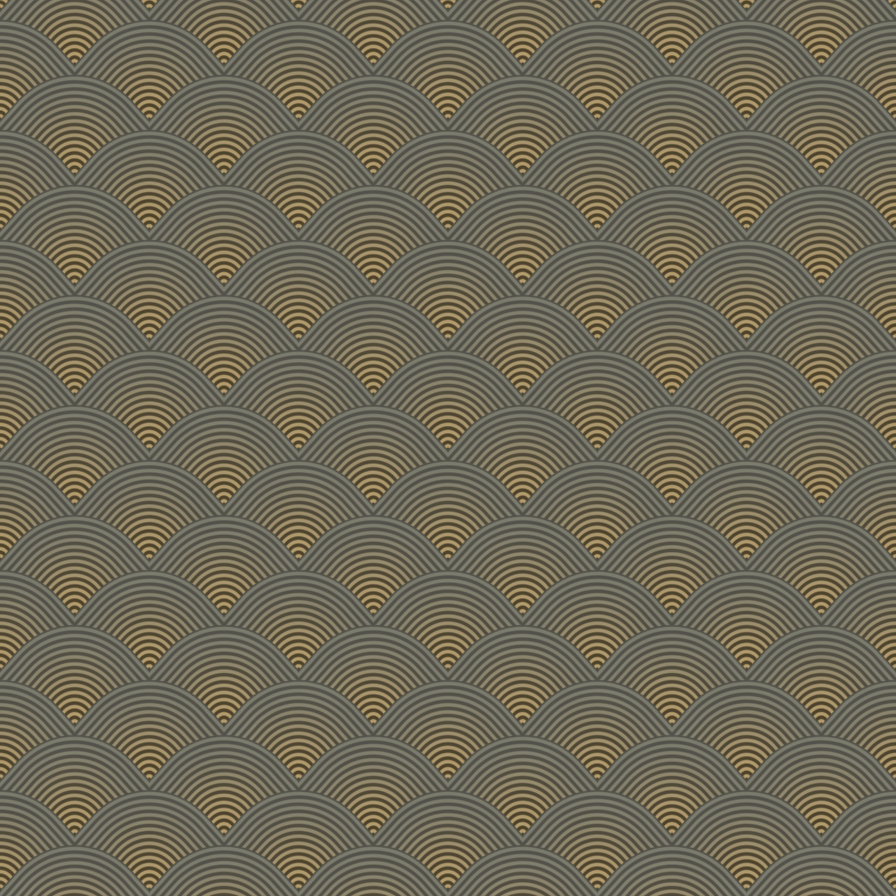
Give the GLSL for this pattern, as a WebGL 1 fragment shader.

```glsl
precision highp float;
// Overlapping fans of nested rings, staggered by half a step per row.
// Each ring is a rounded crown with straight flanks; rows are layered back
// to front, and rings fade from gold at the heart of a fan to slate at its rim.

uniform vec2 u_resolution;

const float TAU = 6.2831853;
const float FANS_ACROSS = 6.0;
const float ROW_STEP = 0.0614;         // height between staggered rows
const vec2  FAN_ANCHOR = vec2(0.5, 0.4985);
const float FAN_RADIUS = 0.111;        // height from fan centre to crown
const float FAN_NARROWING = 1.168;     // horizontal squeeze of the rings
const float FLANK_ANGLE = 0.76;        // where a crown turns into a flank
const float RING_COUNT = 14.0;
const float LINE_SHARE = 0.5;          // bright part of one ring period
const float EDGE_SOFTNESS = 0.0006;
const float TONE_SCALE = 24.0;
const float TONE_AMOUNT = 0.02;

const vec3 HEART_LINE = vec3(0.70, 0.61, 0.43);
const vec3 HEART_GAP  = vec3(0.30, 0.255, 0.16);
const vec3 RIM_LINE   = vec3(0.485, 0.485, 0.43);
const vec3 RIM_GAP    = vec3(0.325, 0.32, 0.29);

// Gradient noise
vec2 gradientAt(vec2 cell) {
  float angle = TAU * fract(sin(dot(cell, vec2(127.1, 311.7))) * 4375.85);
  return vec2(cos(angle), sin(angle));
}

float gradientNoise(vec2 p) {
  vec2 cell = floor(p);
  vec2 f = p - cell;
  vec2 w = f * f * f * (f * (f * 6.0 - 15.0) + 10.0);
  float a = dot(gradientAt(cell), f);
  float b = dot(gradientAt(cell + vec2(1.0, 0.0)), f - vec2(1.0, 0.0));
  float c = dot(gradientAt(cell + vec2(0.0, 1.0)), f - vec2(0.0, 1.0));
  float d = dot(gradientAt(cell + 1.0), f - 1.0);
  return mix(mix(a, b, w.x), mix(c, d, w.x), w.y);
}

// Ring distance to the nearest fan centre in one row
float fanDistance(vec2 p, float row) {
  float columnStep = 1.0 / FANS_ACROSS;
  float x = p.x / columnStep + 0.5 * mod(row, 2.0);
  float dx = abs(fract(x + 0.5) - 0.5) * columnStep;
  vec2 q = vec2(dx * FAN_NARROWING, p.y - row * ROW_STEP);
  vec2 flankNormal = vec2(sin(FLANK_ANGLE), cos(FLANK_ANGLE));
  bool onCrown = q.x * flankNormal.y < q.y * flankNormal.x;
  return onCrown ? length(q) : dot(q, flankNormal);
}

// Ring colour at a given distance from the fan centre
vec3 ringColor(float dist, float pixel) {
  float period = FAN_RADIUS / RING_COUNT;
  float fromLine = abs(fract(dist / period) - 0.5) * period;
  float blur = EDGE_SOFTNESS + 0.5 * pixel;
  float halfLine = 0.5 * LINE_SHARE * period;
  float line = 1.0 - smoothstep(halfLine - blur, halfLine + blur, fromLine);
  float rim = smoothstep(0.08, 0.98, dist / FAN_RADIUS);
  return mix(mix(HEART_GAP, RIM_GAP, rim), mix(HEART_LINE, RIM_LINE, rim), line);
}

void main() {
  float scale = min(u_resolution.x, u_resolution.y);
  vec2 uv = gl_FragCoord.xy / scale;
  float pixel = 1.0 / scale;
  vec2 p = uv - FAN_ANCHOR;

  // Lower rows lie in front
  float baseRow = floor(p.y / ROW_STEP);
  vec3 color = RIM_GAP;
  for (int i = 0; i < 3; i++) {
    float dist = fanDistance(p, baseRow + 1.0 - float(i));
    float cover = 1.0 - smoothstep(-pixel, pixel, dist - FAN_RADIUS);
    color = mix(color, ringColor(dist, pixel), cover);
  }

  // Slight unevenness of the print
  color *= 1.0 + TONE_AMOUNT * gradientNoise(uv * TONE_SCALE);
  gl_FragColor = vec4(color, 1.0);
}
```
